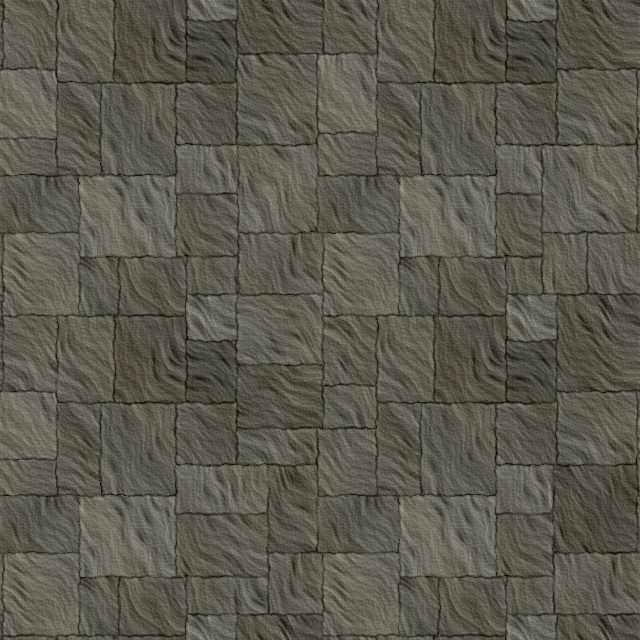
Write a three.js fragment shader that draws this texture.

```glsl
// Rough grey-brown stone blocks in an irregular pinwheel bond, a 2 by 2 repeat of one wall patch.
// A checkered lattice of shifted edges gives the blocks; some edges and blocks differ per repeat.
// Stretched cellular noise and layered sines carve slanted gouges, lit from the upper right.
varying vec2 vUv;

float rand(vec2 p) {
  return fract(sin(dot(p, vec2(127.1, 311.7))) * 43758.5);
}

// Distance to the nearest scattered point
float cellNoise(vec2 p) {
  vec2 base = floor(p);
  float nearest = 4.0;
  for (int y = -1; y <= 1; y++) {
    for (int x = -1; x <= 1; x++) {
      vec2 c = base + vec2(float(x), float(y));
      vec2 d = c + vec2(rand(c), rand(c + 57.3)) - p;
      nearest = min(nearest, dot(d, d));
    }
  }
  return sqrt(nearest);
}

// Lattice key: repeats every four cells, apart from a few that vary
vec2 repeatKey(vec2 id) {
  vec2 key = mod(id, 4.0);
  return rand(key + 9.4) > 0.75 ? mod(id, 8.0) + 20.0 : key;
}

float edgeShift(vec2 corner) {
  return 0.72 * (rand(repeatKey(corner) + 3.7) - 0.5);
}

// Block bounds: lower left in xy, upper right in zw
vec4 blockBounds(vec2 id) {
  float a = edgeShift(id);
  float b = edgeShift(id + vec2(1.0, 0.0));
  float c = edgeShift(id + 1.0);
  float d = edgeShift(id + vec2(0.0, 1.0));
  vec4 shift = mod(id.x + id.y, 2.0) < 0.5 ? vec4(a, b, c, d) : vec4(d, a, b, c);
  return vec4(id, id + 1.0) + shift;
}

// Position across (x) and along (y) the bent, slanted gouges
vec2 gougeSpace(vec2 p, float seed) {
  float angle = 0.65 + 0.5 * fract(seed * 17.0);
  vec2 q = vec2(dot(p, vec2(sin(angle), cos(angle))), dot(p, vec2(cos(angle), -sin(angle))));
  q.x += 0.012 * sin(q.y * 26.0 + seed * 40.0);
  q.x += 0.004 * sin(q.y * 75.0 + q.x * 45.0 + seed * 90.0);
  return q;
}

float relief(vec2 p, float seed) {
  vec2 q = gougeSpace(p, seed);
  float depth = 0.6 + 0.4 * sin(q.x * 38.0 + seed * 50.0) * sin(q.y * 31.0 + seed * 70.0);
  float h = 0.55 * depth * cellNoise(q * vec2(55.0, 13.0) + seed * 40.0);
  h += 0.2 * cellNoise(q * vec2(105.0, 45.0) + seed * 60.0);
  h += 0.09 * depth * sin(q.x * 150.0 + 2.5 * sin(q.y * 34.0 + seed * 30.0));
  return h + 0.1 * cellNoise(p * 225.0 + seed * 80.0);
}

void main() {
  // Eight lattice cells across, with slightly uneven joints
  vec2 p = vUv * 8.0;
  p += 0.008 * sin(p.yx * 12.566) + 0.005 * sin(p.yx * 39.27 + 1.0);

  // Find the block that holds this point
  vec2 blockId = floor(p);
  vec4 bounds = vec4(blockId, blockId + 1.0);
  for (int y = -1; y <= 1; y++) {
    for (int x = -1; x <= 1; x++) {
      vec2 id = floor(p) + vec2(float(x), float(y));
      vec4 b = blockBounds(id);
      if (all(lessThanEqual(b.xy, p)) && all(lessThan(p, b.zw))) {
        blockId = id;
        bounds = b;
      }
    }
  }

  // Split long blocks in two
  vec2 key = repeatKey(blockId);
  vec2 size = bounds.zw - bounds.xy;
  vec2 cut = bounds.xy + size * (0.35 + 0.3 * rand(key + 5.1));
  if (size.x > 1.25) {
    if (p.x < cut.x) bounds.z = cut.x;
    else { bounds.x = cut.x; key += 0.37; }
  } else if (size.y > 1.25) {
    if (p.y < cut.y) bounds.w = cut.y;
    else { bounds.y = cut.y; key += 0.61; }
  }
  float seed = rand(key + 1.3);

  // Slope towards the light, and dark gouged pits
  vec2 local = vUv - blockId / 8.0;
  float slope = relief(local, seed) - relief(local + 0.002 * vec2(0.6, 0.8), seed);
  vec2 q = gougeSpace(local, seed);
  float pit = 1.0 - smoothstep(0.02, 0.3, cellNoise(q * vec2(55.0, 13.0) + seed * 40.0));
  pit *= smoothstep(-0.2, 0.9, sin(q.x * 45.0 + seed * 20.0) + sin(q.y * 37.0 + seed * 60.0));

  // Block tone, with rare darker and lighter stones and soft mottling
  float t = 2.0 * rand(key + 7.9) - 1.0;
  float tone = 0.012 + 0.02 * t + 0.055 * t * t * t;
  tone += 0.016 * sin(local.x * 43.0 + seed * 30.0 + 2.0 * sin(local.y * 29.0 + seed * 9.0));
  tone += 0.95 * slope - 0.13 * pit;

  // Thin worn joints, shaded below and caught by light inside
  vec2 gap = min(p - bounds.xy, bounds.zw - p) / 8.0;
  float edge = min(gap.x, gap.y);
  float wear = 0.45 + 0.35 * rand(key + 2.2) + 0.25 * sin(p.x * 7.0 + p.y * 9.0 + seed * 20.0);
  tone -= 0.2 * wear * (1.0 - smoothstep(0.0005, 0.0027, edge));
  tone -= 0.035 * (1.0 - smoothstep(0.0, 0.012, (p.y - bounds.y) / 8.0));
  tone += 0.04 * wear * smoothstep(0.002, 0.004, edge) * (1.0 - smoothstep(0.004, 0.009, edge));

  // Warm and cool tints
  float warmth = 0.009 * (rand(key + 4.6) - 0.5) + 0.006 * sin(local.x * 35.0 + local.y * 27.0 + seed * 12.0);
  vec3 stone = vec3(0.36, 0.35, 0.31) + tone + warmth * vec3(1.0, 0.0, -1.0);
  gl_FragColor = vec4(clamp(stone, vec3(0.09, 0.08, 0.06), vec3(0.62, 0.6, 0.55)), 1.0);
}
```
